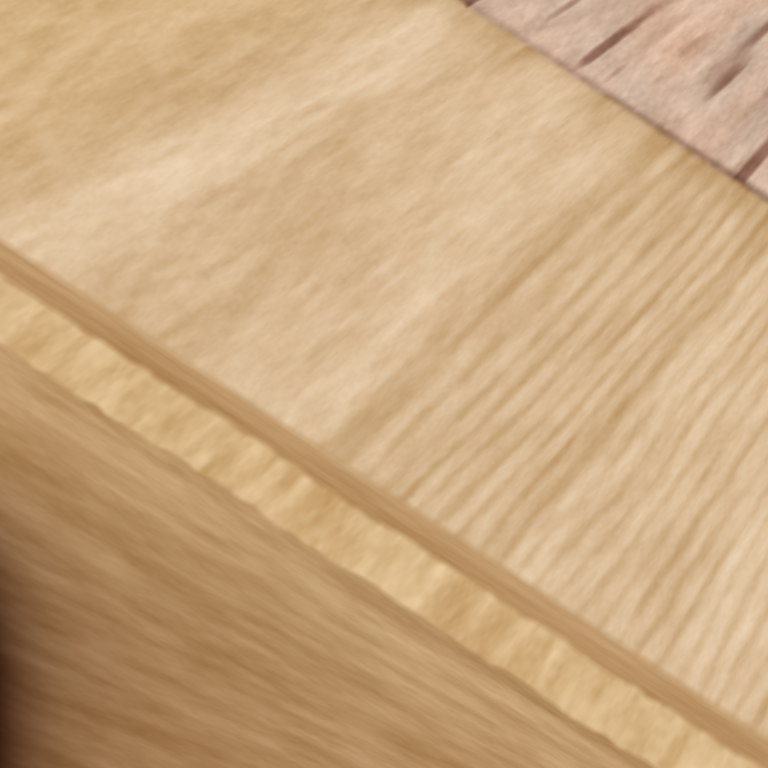
A WebGL 1 fragment shader for this texture:

```glsl
precision highp float;
// Pale wooden board seen at an angle: fanned grain, a groove, a lit lip and a shaded front face.

uniform vec2 u_resolution;

const float EDGE_SLOPE = 0.65;   // fall of every long edge across the canvas
const float INLAY_EDGE = 1.388;
const float GROOVE_TOP = 0.688;
const float GROOVE_BOTTOM = 0.642;
const float LIP_BOTTOM = 0.553;
const vec2 GRAIN_ORIGIN = vec2(1.85, 1.73);

float hash(vec2 p) {
  return fract(sin(dot(p, vec2(127.1, 311.7))) * 43758.545);
}

float noise(vec2 p) {
  vec2 i = floor(p);
  vec2 f = fract(p);
  f = f * f * (3.0 - 2.0 * f);
  float low = mix(hash(i), hash(i + vec2(1.0, 0.0)), f.x);
  float high = mix(hash(i + vec2(0.0, 1.0)), hash(i + vec2(1.0, 1.0)), f.x);
  return mix(low, high, f.y);
}

// Layered stretched noise, centred on zero; x runs across the fibres
float fibres(vec2 p) {
  float sum = 0.0;
  float weight = 0.5;
  for (int i = 0; i < 3; i++) {
    sum += weight * (noise(p) - 0.5);
    p = p * vec2(2.0, 2.6) + vec2(17.3, 5.1);
    weight *= 0.6;
  }
  return sum;
}

// Soft bump of a given half width around a centre
float band(float x, float centre, float width) {
  float d = (x - centre) / width;
  return exp(-d * d);
}

// Coverage above an edge
float above(float h, float edge, float soft) {
  return smoothstep(edge - soft, edge + soft, h);
}

// Polar grain coordinates: fibre angle and distance along the fibre
vec2 fanCoords(vec2 uv) {
  vec2 d = GRAIN_ORIGIN - uv;
  return vec2(atan(d.y, d.x), length(d));
}

vec3 boardColor(vec2 fan, float h) {
  float wobble = 0.006 * (noise(fan * vec2(12.0, 7.0)) - 0.5);
  float angle = fan.x + wobble;
  float fine = fibres(vec2(angle * 150.0, fan.y * 22.0));
  float broad = fibres(vec2(angle * 32.0, fan.y * 2.2));
  float rings = 0.5 + 0.5 * sin(angle * 390.0 + 4.0 * noise(vec2(angle * 24.0, fan.y * 3.0)));
  float ringFade = smoothstep(0.70, 0.78, angle);

  float tone = 0.13 * fine + 0.12 * broad - 0.055 * ringFade * (rings * rings - 0.3);
  tone -= 0.045 * band(angle, 0.472, 0.025) + 0.035 * band(angle, 0.58, 0.028);
  tone -= 0.055 * band(angle, 0.748, 0.009) + 0.02 * band(angle, 0.79, 0.04);
  tone -= 0.045 * band(angle, 0.877, 0.013);
  tone += 0.02 * band(angle, 0.69, 0.035) + 0.015 * band(angle, 0.52, 0.018);
  tone -= 0.06 * band(h, INLAY_EDGE, 0.045);

  vec3 color = vec3(0.855, 0.738, 0.592);
  color = mix(color, vec3(0.835, 0.705, 0.525), 1.0 - smoothstep(0.40, 0.55, angle));
  return color + tone * vec3(0.85, 1.05, 1.3);
}

vec3 inlayColor(vec2 fan) {
  float fine = fibres(vec2(fan.x * 110.0, fan.y * 24.0));
  float streak = noise(vec2(fan.x * 75.0, fan.y * 9.0 + 3.0));
  float pore = smoothstep(0.66, 0.92, streak);
  vec3 color = mix(vec3(0.85, 0.70, 0.60), vec3(0.79, 0.69, 0.61), noise(fan * vec2(36.0, 12.0)));
  return color + 0.22 * fine - pore * vec3(0.25, 0.29, 0.27);
}

vec3 lipColor(vec2 fan) {
  float fine = fibres(vec2(fan.x * 105.0, fan.y * 13.0));
  float patches = noise(vec2(fan.x * 24.0, fan.y * 4.0));
  vec3 color = mix(vec3(0.82, 0.68, 0.49), vec3(0.88, 0.76, 0.58), patches);
  return color + fine * vec3(0.20, 0.24, 0.28);
}

vec3 grooveColor(vec2 uv, float h) {
  float grain = fibres(vec2(h * 110.0, uv.x * 9.0));
  float depth = smoothstep(GROOVE_BOTTOM, GROOVE_TOP, h);
  vec3 color = mix(vec3(0.70, 0.54, 0.36), vec3(0.755, 0.605, 0.43), depth);
  return color + grain * vec3(0.10, 0.11, 0.12);
}

vec3 frontColor(vec2 uv, float h) {
  // Fibres spread gently away from the long edge
  float across = (uv.y + 0.336 * uv.x) / (1.0 - 0.571 * uv.x);
  float broad = fibres(vec2(across * 24.0, uv.x * 2.0));
  float fine = fibres(vec2(across * 75.0, uv.x * 15.0));
  vec3 color = mix(vec3(0.685, 0.525, 0.355), vec3(0.735, 0.59, 0.415), smoothstep(0.15, 0.55, h));
  color += (0.17 * broad + 0.13 * fine) * vec3(0.9, 1.0, 1.05);
  float lowSide = 1.0 - smoothstep(0.08, 0.46, uv.y);
  float corner = 0.52 * exp(-uv.x * 20.0) + 0.17 * exp(-uv.x * 4.5);
  return color * (1.0 - lowSide * corner * vec3(0.92, 1.06, 1.1));
}

void main() {
  vec2 uv = gl_FragCoord.xy / u_resolution;
  float h = uv.y + EDGE_SLOPE * uv.x;
  vec2 fan = fanCoords(uv);
  float ragged = 0.008 * (noise(vec2(fan.x * 100.0, 2.0)) - 0.5);

  // Surfaces stacked from the front face up to the inlay
  vec3 color = frontColor(uv, h);
  color = mix(color, lipColor(fan), above(h + ragged, LIP_BOTTOM, 0.006));
  color = mix(color, grooveColor(uv, h), above(h + ragged, GROOVE_BOTTOM, 0.008));
  color = mix(color, boardColor(fan, h), above(h, GROOVE_TOP, 0.009));
  color = mix(color, inlayColor(fan), above(h + ragged, INLAY_EDGE, 0.005));

  // Thin shadow in the inlay seam, deeper toward the right
  float seam = band(h, INLAY_EDGE + 0.003, 0.007) * mix(0.12, 0.28, smoothstep(0.6, 1.0, uv.x));
  color *= 1.0 - seam * vec3(0.9, 1.1, 1.2);
  gl_FragColor = vec4(clamp(color, 0.0, 1.0), 1.0);
}
```
